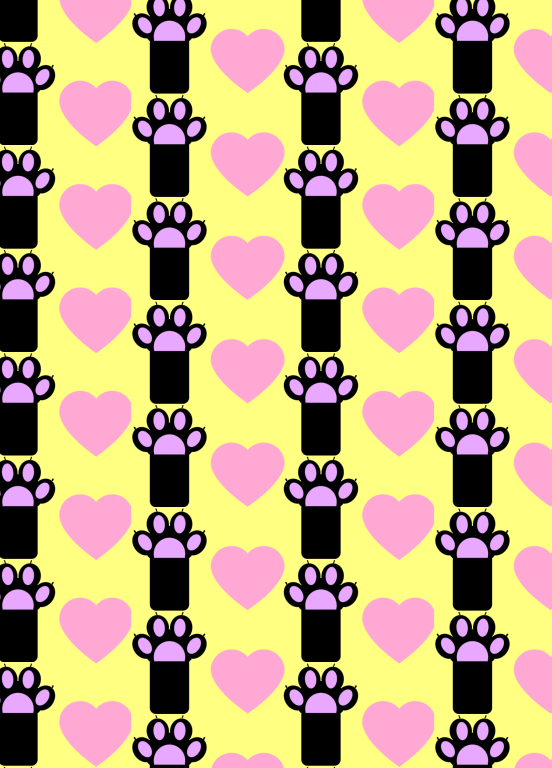
Reproduce this pattern procedurally as a WebGL 1 fragment shader.

```glsl
precision highp float;

uniform vec2 u_resolution;

// Column and row cell: x centred, y measured downward from the cell top, z is the column parity
vec3 staggeredCell(vec2 p, vec2 origin) {
  float column = floor((p.x - origin.x) / 1.465 + 0.5);
  float odd = mod(column, 2.0);
  float y = fract(p.y - origin.y - 0.5 * odd + 0.03) - 0.03;
  return vec3(p.x - origin.x - column * 1.465, y, odd);
}

float ellipse(vec2 p, vec2 radius, float tilt) {
  float c = cos(tilt), s = sin(tilt);
  p = vec2(c * p.x + s * p.y, c * p.y - s * p.x);
  float k = length(p / radius);
  return k * (k - 1.0) / max(length(p / (radius * radius)), 0.001);
}

float roundedBox(vec2 p, vec2 halfSize, float radius) {
  vec2 q = abs(p) - halfSize + radius;
  return length(max(q, 0.0)) + min(max(q.x, q.y), 0.0) - radius;
}

float segment(vec2 p, vec2 a, vec2 b, float radius) {
  vec2 ab = b - a;
  return length(p - a - ab * clamp(dot(p - a, ab) / dot(ab, ab), 0.0, 1.0)) - radius;
}

float heart(vec2 p) {
  p.x = abs(p.x);
  if (p.y < 0.2) return ellipse(p - vec2(0.155, 0.2), vec2(0.202, 0.2), 0.0);
  float t = (p.y - 0.2) / 0.42;
  return (p.x - 0.357 * (1.0 - pow(t, 1.7))) * 0.75;
}

float pawSilhouette(vec2 p) {
  p.x = abs(p.x);
  float d = roundedBox(p - vec2(0.0, 0.67), vec2(0.19, 0.3), 0.06);
  d = min(d, ellipse(p - vec2(0.0, 0.34), vec2(0.25, 0.19), 0.0));
  d = min(d, ellipse(p - vec2(0.113, 0.135), vec2(0.108, 0.122), 0.1));
  d = min(d, ellipse(p - vec2(0.247, 0.315), vec2(0.104, 0.128), 0.6));
  // Claw tips
  d = min(d, segment(p, vec2(0.115, 0.03), vec2(0.13, -0.012), 0.005));
  return min(d, segment(p, vec2(0.315, 0.24), vec2(0.338, 0.2), 0.007));
}

float pawPads(vec2 p) {
  p.x = abs(p.x);
  float palm = ellipse(p - vec2(0.0, 0.42), vec2(0.152, 0.155), 0.0);
  float d = max(palm, p.y - 0.46);
  d = min(d, ellipse(p - vec2(0.1, 0.135), vec2(0.055, 0.088), 0.08));
  return min(d, ellipse(p - vec2(0.237, 0.31), vec2(0.057, 0.086), 0.6));
}

void main() {
  // One unit is the height of a repeat, with y pointing down
  float rows = 7.427;
  vec2 p = vec2(gl_FragCoord.x, u_resolution.y - gl_FragCoord.y) * rows / u_resolution.y;
  float soft = 0.75 * rows / u_resolution.y;

  vec3 color = vec3(1.0, 1.0, 0.51);

  // Hearts: even columns are a little taller and trimmed on the right
  vec3 h = staggeredCell(p, vec2(0.93, 0.78));
  float d = heart(vec2(h.x, h.y * mix(0.975, 1.0, h.z)));
  d = max(d, h.x - mix(0.338, 1.0, h.z));
  color = mix(vec3(1.0, 0.66, 0.83), color, smoothstep(-soft, soft, d));

  // Paws on long arms
  vec3 c = staggeredCell(p, vec2(0.174, 0.435));
  color = mix(vec3(0.0), color, smoothstep(-soft, soft, pawSilhouette(c.xy)));
  color = mix(vec3(0.91, 0.66, 1.0), color, smoothstep(-soft, soft, pawPads(c.xy)));

  gl_FragColor = vec4(color, 1.0);
}
```
